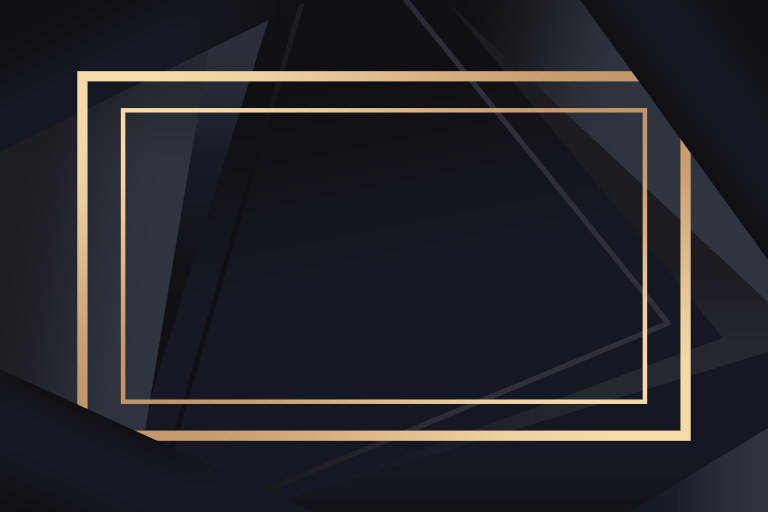
This background is drawn by a Shadertoy shader. Its source:

```glsl
const vec3 INK = vec3(0.064, 0.064, 0.078);
const vec3 NAVY = vec3(0.082, 0.096, 0.137);
const vec3 SLATE = vec3(0.186, 0.202, 0.243);
const vec3 BRONZE = vec3(0.76, 0.59, 0.42);
const vec3 GOLD = vec3(0.96, 0.85, 0.66);

// Signed distance to line a-b, positive on the right when walking from a to b
float side(vec2 p, vec2 a, vec2 b) {
    vec2 d = normalize(b - a);
    return dot(p - a, vec2(d.y, -d.x));
}

float segment(vec2 p, vec2 a, vec2 b) {
    vec2 d = b - a;
    float t = clamp(dot(p - a, d) / dot(d, d), 0.0, 1.0);
    return length(p - a - d * t);
}

float cover(float d) {
    return clamp(d * iResolution.y + 0.5, 0.0, 1.0);
}

// Rectangular border lying inside the given half size
float border(vec2 q, vec2 halfSize, float thickness) {
    vec2 e = abs(q) - halfSize;
    float d = max(e.x, e.y);
    return cover(0.5 * thickness - abs(d + 0.5 * thickness));
}

// Metal sheen alternates between opposite corners
vec3 metal(vec2 q, vec2 halfSize) {
    vec2 s = q / halfSize;
    return mix(GOLD, BRONZE, smoothstep(-0.75, 0.85, s.x * s.y));
}

void mainImage(out vec4 fragColor, in vec2 fragCoord) {
    vec2 p = fragCoord / iResolution.xy * vec2(1.5, 1.0);
    vec2 q = p - vec2(0.75, 0.5);

    // Lower ground and right-hand strip
    vec3 col = mix(INK, NAVY, smoothstep(-0.1, 0.15, p.y));
    vec3 strip = mix(NAVY, vec3(0.145, 0.155, 0.19), smoothstep(0.65, 1.2, p.x));
    strip = mix(strip, vec3(0.105, 0.107, 0.13), smoothstep(0.3, 0.5, p.y));
    col = mix(col, strip, cover(side(p, vec2(1.5, 0.3125), vec2(0.547, 0.02))));

    // Pale panel at upper right
    float pale = cover(side(p, vec2(1.5, 0.41), vec2(0.879, 0.99)));
    col = mix(col, mix(INK, SLATE, smoothstep(0.9, 1.27, p.x + 0.25 * (1.0 - p.y))), pale);

    // Central dark wedge
    float wedge = min(side(p, vec2(0.879, 0.99), vec2(1.412, 0.34)),
                      side(p, vec2(1.412, 0.34), vec2(0.547, 0.02)));
    vec3 wedgeColor = mix(NAVY, INK, smoothstep(0.4, 0.88, p.y - 0.2 * q.x));
    col = mix(col, wedgeColor, cover(wedge));

    // Thin outlines inside the wedge
    float outline = min(segment(p, vec2(0.785, 1.01), vec2(1.305, 0.369)),
                        segment(p, vec2(1.305, 0.369), vec2(0.512, 0.039)));
    vec3 outlineColor = mix(vec3(0.1, 0.1, 0.12), vec3(0.18, 0.185, 0.225),
                            smoothstep(0.5, 0.95, p.x));
    col = mix(col, outlineColor, cover(0.005 - outline));
    float darkLine = segment(p, vec2(0.594, 1.01), vec2(0.336, 0.127));
    vec3 darkLineColor = mix(INK, vec3(0.11, 0.11, 0.13), smoothstep(0.65, 1.0, p.y));
    col = mix(col, darkLineColor, cover(0.005 - darkLine));

    // Folded panels at left
    vec3 fold = mix(INK, NAVY, smoothstep(0.42, 0.65, p.y));
    fold = mix(fold, SLATE * 0.9, smoothstep(0.64, 0.9, p.y));
    col = mix(col, fold, cover(side(p, vec2(0.523, 0.957), vec2(0.293, 0.219))));
    vec3 leaf = mix(vec3(0.115, 0.117, 0.14), SLATE,
                    smoothstep(0.0, 0.27, p.x - 0.15 * (p.y - 0.4)));
    leaf *= 1.0 - 0.25 * smoothstep(0.65, 0.9, p.y);
    col = mix(col, leaf, cover(side(p, vec2(0.406, 0.893), vec2(0.283, 0.16))));

    // Upper left cover
    float d = side(p, vec2(0.605, 1.0), vec2(0.0, 0.703));
    vec3 shade = mix(NAVY, INK, smoothstep(0.04, 0.2, d));
    shade = mix(shade, INK, smoothstep(0.3, 0.6, p.x));
    col = mix(col, shade, cover(d));

    // Two metal frames
    vec2 outer = vec2(0.599, 0.361);
    vec2 inner = vec2(0.514, 0.289);
    col = mix(col, metal(q, outer), border(q, outer, 0.02));
    col = mix(col, metal(q, inner), border(q, inner, 0.0088));

    // Lower left cover
    d = side(p, vec2(0.0, 0.279), vec2(0.303, 0.141));
    shade = mix(INK, NAVY, smoothstep(-0.02, 0.08, d));
    shade = mix(shade, INK, smoothstep(0.1, 0.26, d));
    shade = mix(shade, NAVY, smoothstep(0.25, 0.5, p.x));
    col = mix(col, shade, cover(d));

    // Upper right cover
    d = side(p, vec2(1.5, 0.492), vec2(1.133, 1.0));
    shade = mix(INK, NAVY, smoothstep(0.0, 0.1, d) * smoothstep(0.23, 0.12, d));
    col = mix(col, shade, cover(d));

    // Lower right corner
    d = side(p, vec2(1.23, 0.0), vec2(1.5, 0.164));
    col = mix(col, mix(NAVY, SLATE, smoothstep(1.24, 1.5, p.x)), cover(d));

    fragColor = vec4(col, 1.0);
}
```
